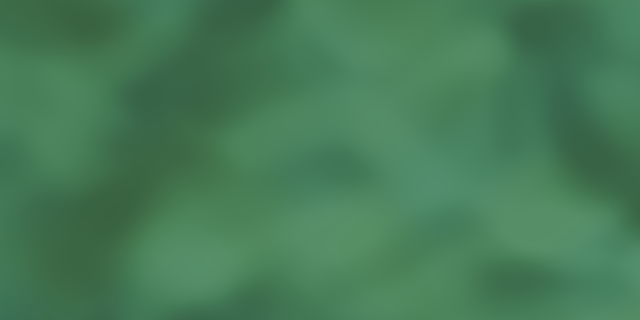
This texture is drawn by a Shadertoy shader. Its source:

```glsl
// Soft, out-of-focus green foliage: smooth mottled clouds of dark and light green.

const vec3 SHADE_GREEN = vec3(0.215, 0.385, 0.270);
const vec3 LEAF_GREEN  = vec3(0.270, 0.492, 0.342);
const vec3 LIGHT_GREEN = vec3(0.335, 0.560, 0.410);
const vec3 WARM_TINT   = vec3(0.022, 0.004, -0.040);

float hash(vec2 p) {
    return fract(sin(dot(p, vec2(127.1, 311.7))) * 43758.5453);
}

// Value noise with quintic fade, free of visible creases
float noise(vec2 p) {
    vec2 cell = floor(p);
    vec2 f = fract(p);
    f = f * f * f * (f * (f * 6.0 - 15.0) + 10.0);
    float low  = mix(hash(cell), hash(cell + vec2(1.0, 0.0)), f.x);
    float high = mix(hash(cell + vec2(0.0, 1.0)), hash(cell + vec2(1.0, 1.0)), f.x);
    return mix(low, high, f.y);
}

vec2 rotate(vec2 p, float angle) {
    float c = cos(angle), s = sin(angle);
    return vec2(c * p.x - s * p.y, s * p.x + c * p.y);
}

// Two rotated octaves, the finer one weaker
float clouds(vec2 p, float scale) {
    float broad = noise(rotate(p, 0.45) * scale + 3.7);
    float fine  = noise(rotate(p, -0.6) * scale * 1.8 + 17.3);
    return mix(broad, fine, 0.35);
}

// Gently bends the plane so the patches are irregular
vec2 warp(vec2 p, float scale, float amount) {
    vec2 bend = vec2(noise(p * scale + 41.2), noise(p * scale + 73.9));
    return p + amount * (bend - 0.5);
}

vec3 foliageColor(float level) {
    vec3 color = mix(SHADE_GREEN, LEAF_GREEN, smoothstep(0.12, 0.60, level));
    return color + (LIGHT_GREEN - LEAF_GREEN) * smoothstep(0.42, 0.86, level);
}

void mainImage(out vec4 fragColor, in vec2 fragCoord) {
    vec2 p = fragCoord / iResolution.y;

    // Patches slightly wider than tall
    vec2 q = warp(p, 2.6, 0.16) * vec2(0.9, 1.12);
    vec3 color = foliageColor(clouds(q, 3.4));

    // Slow drift between bluish and yellowish green
    float warmth = noise(rotate(p, 0.9) * 3.8 + 91.0) - 0.5;
    color += WARM_TINT * warmth;

    fragColor = vec4(color, 1.0);
}
```
